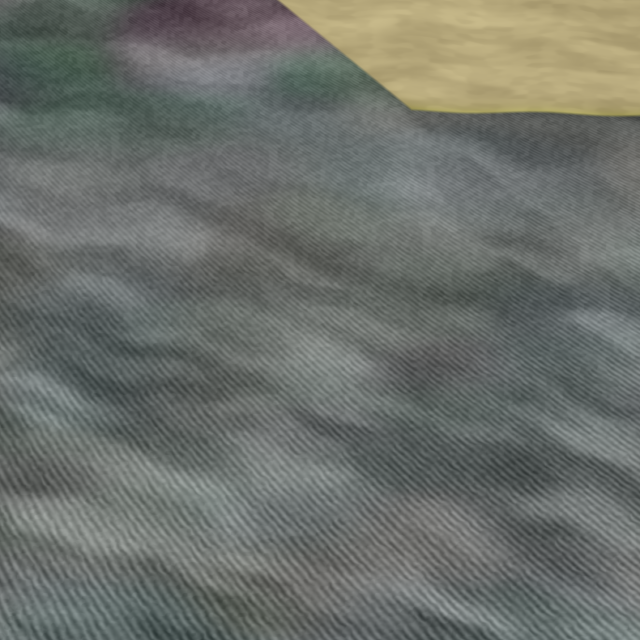
This texture is drawn by a Shadertoy shader. Its source:

```glsl
// Draws rumpled grey twill cloth receding under a corner of straw-yellow fabric.

vec3 hash3(vec2 cell) {
    vec3 h = vec3(dot(cell, vec2(127.1, 311.7)), dot(cell, vec2(269.5, 183.3)), dot(cell, vec2(113.5, 271.9)));
    return fract(sin(h) * 43758.5);
}

// Cellular noise whose random cell values melt into each other, 0 to 1
float softCells(vec2 p) {
    vec2 base = floor(p);
    float sum = 0.0, total = 0.0;
    for (int j = -1; j <= 1; j++) {
        for (int i = -1; i <= 1; i++) {
            vec2 cell = base + vec2(i, j);
            vec3 rnd = hash3(cell);
            vec2 away = cell + 0.15 + 0.7 * rnd.xy - p;
            float weight = exp(-5.5 * dot(away, away));
            sum += weight * rnd.z;
            total += weight;
        }
    }
    return sum / total;
}

// Broad folds, flat at the back and tilted towards the front
float folds(vec2 uv) {
    vec2 q = uv;
    q.y += mix(0.32, 0.10, uv.y) * uv.x;
    q.y += 0.008 * sin(uv.x * 17.0 + uv.y * 9.0) + 0.005 * sin(uv.x * 31.0 - uv.y * 23.0);
    float broad = softCells(q * vec2(5.0, 17.0) + 3.0) - 0.5;
    float narrow = softCells(q * vec2(9.0, 38.0) + 41.0) - 0.5;
    return 0.19 * broad + 0.12 * narrow;
}

// Diagonal ribs on a plane in perspective, finer and fainter with distance
float twill(vec2 uv) {
    float depth = 1.0 / (1.6 - uv.y);
    vec2 ground = vec2((uv.x - 0.5) * depth, depth);
    float wobble = softCells(uv * vec2(60.0, 75.0)) - 0.5;
    float phase = 94.0 * (ground.x + 1.3 * ground.y) + 0.28 * wobble + 0.12 * sin(uv.x * 23.0 + uv.y * 41.0);
    float rib = sin(6.2832 * phase);
    float strength = mix(0.062, 0.012, smoothstep(0.0, 0.95, uv.y));
    return strength * rib * (1.0 + 0.9 * wobble);
}

vec3 greyCloth(vec2 uv, float seam) {
    float grain = softCells(uv * vec2(150.0, 190.0)) - 0.5;
    float light = 0.422 + folds(uv) + twill(uv) + 0.06 * grain;
    light -= 0.035 * smoothstep(0.6, 1.0, uv.y);

    // Faint crease that carries the seam on towards the right
    float crease = smoothstep(0.62, 0.68, uv.x) * (0.6 + 0.4 * sin(uv.x * 60.0));
    light += 0.025 * crease * (exp(-pow((seam - 0.008) / 0.006, 2.0)) - exp(-pow((seam + 0.006) / 0.007, 2.0)));
    vec3 cloth = vec3(light) + vec3(-0.012, 0.008, 0.0);

    // Warm and cool stains, strongest at the far left
    float warmth = softCells(uv * vec2(4.0, 9.0) + 17.0) - 0.5;
    float tint = softCells(uv * vec2(5.0, 13.0) + 71.0) - 0.5;
    float far = smoothstep(0.72, 1.0, uv.y) * (1.0 - 0.5 * uv.x);
    cloth += warmth * vec3(0.035, 0.005, -0.02);
    cloth += tint * (0.02 + 0.13 * far) * vec3(0.7, -0.7, 0.3);
    return cloth;
}

vec3 strawCloth(vec2 uv) {
    vec2 q = uv + vec2(0.0, 0.05 * uv.x + 0.004 * sin(uv.x * 27.0));
    float streaks = softCells(q * vec2(10.0, 46.0) + 9.0) - 0.5;
    float fibres = softCells(q * vec2(45.0, 150.0)) - 0.5;
    float shade = 0.11 * streaks + 0.05 * fibres;
    return vec3(0.715, 0.66, 0.485) + shade * vec3(1.0, 1.0, 0.85);
}

void mainImage(out vec4 fragColor, in vec2 fragCoord) {
    vec2 uv = fragCoord / iResolution.xy;

    // Straw corner: a slanted left edge and a nearly level lower edge
    vec2 fromCorner = uv - vec2(0.645, 0.827);
    float seam = dot(fromCorner, vec2(0.634, 0.773));
    float hem = fromCorner.y + 0.02 * fromCorner.x + 0.002 * sin(uv.x * 28.0);
    float inside = min(seam, hem);

    vec3 grey = greyCloth(uv, seam);
    grey -= 0.07 * exp(-abs(inside) / 0.012);

    vec3 straw = strawCloth(uv);
    straw -= vec3(0.06, 0.03, 0.14) * exp(-abs(hem) / 0.007);
    straw -= 0.05 * exp(-abs(seam) / 0.012);

    fragColor = vec4(mix(grey, straw, smoothstep(-0.003, 0.003, inside)), 1.0);
}
```
